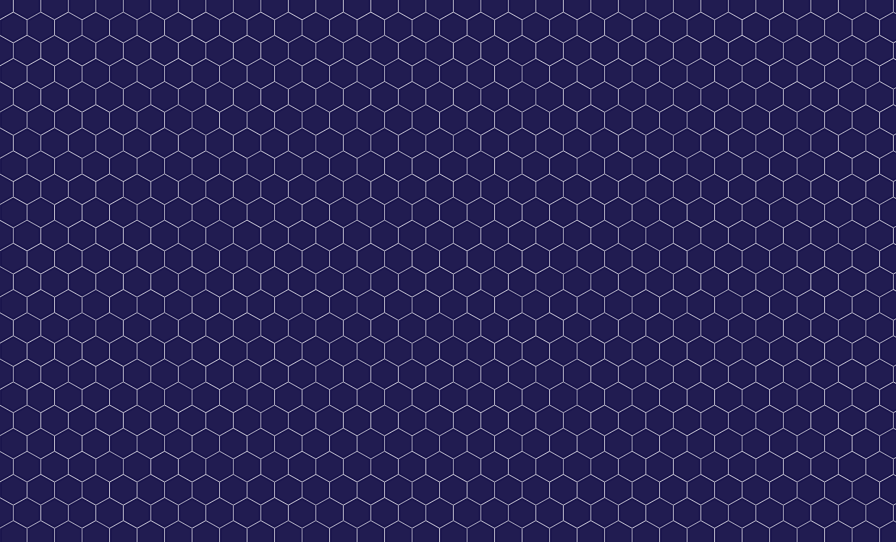
A Shadertoy shader for this pattern:

```glsl
const float ROW_HEIGHT = 0.8660254;
const vec2 GRID_COUNT = vec2(32.58, 23.45);
const vec2 GRID_OFFSET = vec2(0.484, 0.26);

const vec3 NAVY = vec3(0.128, 0.110, 0.318);
const vec3 DEEP_NAVY = vec3(0.090, 0.070, 0.290);
const vec3 PALE_LINE = vec3(0.77, 0.76, 0.82);

float hash21(vec2 p) {
    return fract(sin(dot(p, vec2(127.1, 311.7))) * 43758.5453);
}

// Centre of the closest cell in a lattice of unit-wide hexagons
vec2 nearestHexCentre(vec2 p) {
    vec2 period = vec2(1.0, 2.0 * ROW_HEIGHT);
    vec2 evenCentre = period * round(p / period);
    vec2 oddCentre = period * (floor(p / period) + 0.5);
    vec2 toEven = p - evenCentre;
    vec2 toOdd = p - oddCentre;
    return dot(toEven, toEven) < dot(toOdd, toOdd) ? evenCentre : oddCentre;
}

// Outward unit normal of the side closest to a local point
vec2 nearestSideNormal(vec2 local) {
    vec2 side = vec2(local.x < 0.0 ? -1.0 : 1.0, local.y < 0.0 ? -1.0 : 1.0);
    vec2 slant = vec2(0.5, ROW_HEIGHT);
    vec2 q = abs(local);
    return side * (q.x > dot(q, slant) ? vec2(1.0, 0.0) : slant);
}

// Box-filtered coverage of a stroke, also valid below one pixel
float strokeCoverage(float dist, float halfWidth, float pixel) {
    float overlap = min(dist + 0.5 * pixel, halfWidth)
                  - max(dist - 0.5 * pixel, -halfWidth);
    return clamp(overlap / pixel, 0.0, 1.0);
}

void mainImage(out vec4 fragColor, in vec2 fragCoord) {
    vec2 p = fragCoord / iResolution.xy * GRID_COUNT - GRID_OFFSET;
    p.y *= ROW_HEIGHT;
    float pixel = GRID_COUNT.x / iResolution.x;

    vec2 centre = nearestHexCentre(p);
    vec2 normal = nearestSideNormal(p - centre);
    float edgeDist = max(0.5 - dot(p - centre, normal), 0.0);

    // Both cells sharing an edge get the same id from its midpoint
    vec2 edgeId = round((centre + 0.5 * normal) / vec2(0.25, 0.5 * ROW_HEIGHT));
    float strength = mix(0.78, 1.0, hash21(edgeId));

    // Dark margin beneath a fine pale line
    float margin = strokeCoverage(edgeDist, 0.078, pixel);
    float line = strokeCoverage(edgeDist, 0.0175, pixel);
    vec3 colour = mix(NAVY, DEEP_NAVY, margin);
    colour = mix(colour, PALE_LINE, line * strength);

    fragColor = vec4(colour, 1.0);
}
```
